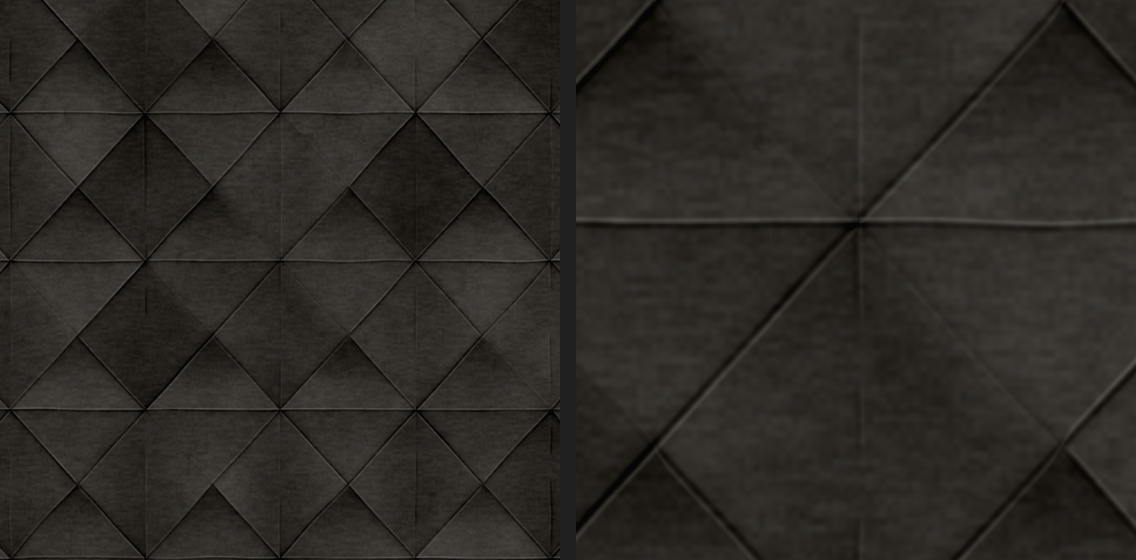
Left: the whole. Right: its middle third, enlarged.
Give the GLSL for this pattern, as a three.js fragment shader.

```glsl
varying vec2 vUv;

const vec2 CELL = vec2(0.2413, 0.265);
const vec2 OFFSET = vec2(0.018, 0.003);
const vec3 TINT = vec3(0.011, 0.0, -0.016);

float hash(vec2 p) {
  vec3 q = fract(vec3(p.xyx) * vec3(0.1031, 0.1030, 0.0973));
  q += dot(q, q.yzx + 33.33);
  return fract((q.x + q.y) * q.z);
}

float noise(vec2 p) {
  vec2 i = floor(p);
  vec2 f = fract(p);
  f = f * f * (3.0 - 2.0 * f);
  float low = mix(hash(i), hash(i + vec2(1.0, 0.0)), f.x);
  float high = mix(hash(i + vec2(0.0, 1.0)), hash(i + vec2(1.0)), f.x);
  return mix(low, high, f.y);
}

float fbm(vec2 p) {
  float sum = 0.0;
  float amp = 0.5;
  for (int i = 0; i < 4; i++) {
    sum += amp * noise(p);
    p = p * 2.03 + 17.1;
    amp *= 0.5;
  }
  return sum;
}

float ridge(float d, float width) {
  return exp(-d * d / (width * width));
}

// Dark groove with a lit lip on one side
float crease(float d, float side, float dark, float light) {
  float groove = ridge(d + side * 0.0012, 0.0021) + 0.25 * ridge(d + side * 0.004, 0.008);
  return light * ridge(d - side * 0.0022, 0.0015) - dark * groove;
}

// Tone from the facet's tip at the cell centre to its base on the cell edge
float facet(vec2 id, float seed, float tip, float base, float depth, float spread) {
  float vary = hash(id + seed) - 0.5;
  return mix(tip, base, smoothstep(0.0, 0.9, depth)) + spread * vary;
}

// One half diagonal: x is its blur, y its strength, z its lit side
vec3 armStyle(vec2 id, float seed) {
  float soft = step(0.87, hash(id + seed));
  float strength = mix(0.65, 1.15, hash(id + seed + 5.3)) * (1.0 - 0.85 * soft);
  float side = hash(id + seed + 9.7) < 0.6 ? 1.0 : -1.0;
  return vec3(mix(0.022, 0.13, soft), strength, side);
}

// Both halves of a diagonal, joined at the cell centre
vec3 diagonalStyle(vec2 id, float seed, float x) {
  float blend = smoothstep(-0.04, 0.04, x);
  return mix(armStyle(id, seed), armStyle(id, seed + 3.0), blend);
}

float foldedFacets(vec2 id, vec2 p, float blurRise, float blurFall) {
  float rise = smoothstep(-blurFall, blurFall, p.x + p.y);
  float fall = smoothstep(-blurRise, blurRise, p.x - p.y);
  vec2 depth = 2.0 * abs(p);
  vec2 next = id + vec2(1.0, 0.0);
  float top = facet(id, 11.0, 0.210, 0.182, depth.y, 0.040);
  float bottom = facet(id, 23.0, 0.098, 0.212, depth.y, 0.035);
  // Side facets share most of their tone across the vertical fold
  float right = facet(next, 37.0, 0.188, 0.148, depth.x, 0.075) + 0.018 * (hash(id + 41.0) - 0.5);
  float left = facet(id, 37.0, 0.182, 0.150, depth.x, 0.075) + 0.018 * (hash(id + 51.0) - 0.5);
  return mix(mix(left, bottom, fall), mix(top, right, fall), rise);
}

// Horizontal and vertical folds along the cell edges
float edgeFolds(vec2 g, vec2 uv) {
  vec2 line = floor(g + 0.5);
  vec2 d = (g - line) * CELL;
  float hStyle = hash(vec2(floor(g.x), line.y) + 61.0);
  float vStyle = hash(vec2(line.x, floor(g.y)) + 73.0);
  float hWear = 0.65 + 0.6 * noise(uv * vec2(14.0, 3.0));
  float vWear = smoothstep(0.25, 0.75, noise(vec2(line.x * 7.0, uv.y * 24.0)));
  float tone = crease(d.y, 1.0, mix(0.07, 0.10, hStyle), 0.10) * hWear;
  tone += crease(d.x, vStyle < 0.5 ? 1.0 : -1.0, 0.07 * vStyle, 0.035) * vWear;
  return tone - 0.05 * ridge(length(d), 0.009);
}

void main() {
  // Slightly uneven folding
  vec2 wobble = vec2(noise(vUv * 13.0), noise(vUv * 13.0 + 40.0)) - 0.5;
  vec2 uv = vUv + 0.0035 * wobble;
  vec2 g = (uv - OFFSET) / CELL;
  vec2 id = floor(g);
  vec2 p = fract(g) - 0.5;

  // Diagonal folds, each half with its own character
  vec3 rising = diagonalStyle(id, 83.0, p.x);
  vec3 falling = diagonalStyle(id, 97.0, p.x);
  float scale = CELL.x * CELL.y / length(CELL);
  float wear = 0.7 + 0.6 * noise(uv * 18.0 + 7.0);

  float tone = foldedFacets(id, p, rising.x, falling.x);
  tone += crease((p.y - p.x) * scale, rising.z, 0.10, 0.09) * rising.y * wear;
  tone += crease((p.x + p.y) * scale, falling.z, 0.10, 0.09) * falling.y * wear;
  tone += edgeFolds(g, uv);

  // Mottled surface, fibres and grain
  tone += 0.11 * (fbm(vUv * 8.0) - 0.44);
  tone += 0.040 * (noise(vUv * vec2(75.0, 230.0)) - 0.5);
  tone += 0.032 * (noise(vUv * 250.0) - 0.5);
  float specks = smoothstep(0.82, 0.95, noise(vUv * 95.0)) * noise(vUv * 9.0);
  tone -= 0.03 * specks;

  gl_FragColor = vec4(max(vec3(tone) + TINT, 0.02), 1.0);
}
```
